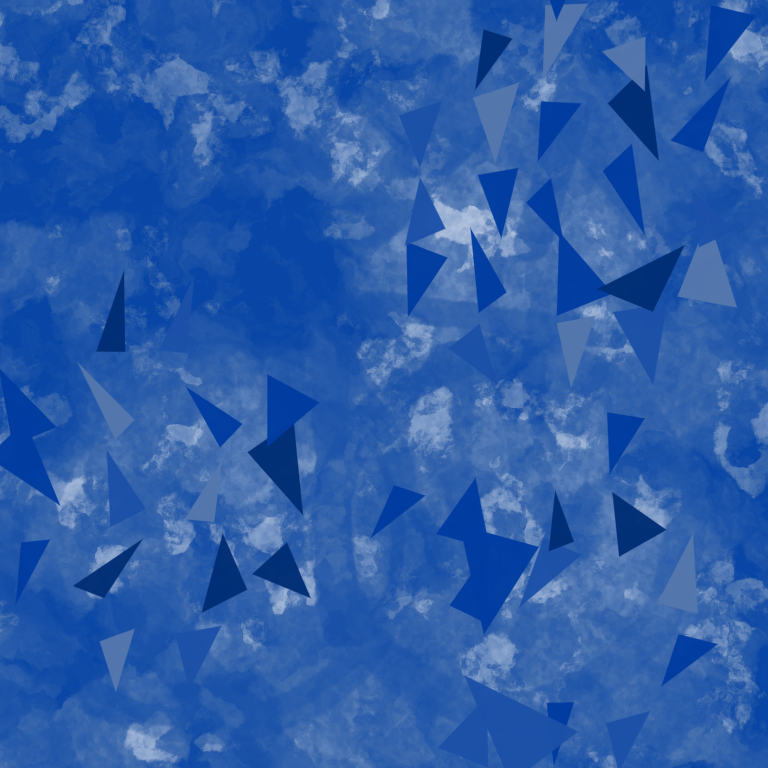
A three.js fragment shader for this background:

```glsl
varying vec2 vUv;

const float EDGE = 0.0011;

vec2 hash2(vec2 p) {
  return fract(sin(vec2(dot(p, vec2(127.1, 311.7)), dot(p, vec2(269.5, 183.3)))) * 43758.5);
}

// Cellular noise: each cell has a flat value, blended with its neighbours
float cellPatches(vec2 p, float sharpness) {
  vec2 cell = floor(p);
  float total = 0.0;
  float weights = 0.0;
  for (int y = -1; y <= 1; y++) {
    for (int x = -1; x <= 1; x++) {
      vec2 id = cell + vec2(float(x), float(y));
      vec2 away = id + hash2(id) - p;
      float weight = exp(-sharpness * dot(away, away));
      total += weight * hash2(id + 37.0).x;
      weights += weight;
    }
  }
  return total / weights;
}

float layeredPatches(vec2 p, float sharpness) {
  float sum = 0.0;
  float gain = 0.5;
  for (int i = 0; i < 6; i++) {
    sum += gain * cellPatches(p, sharpness);
    p = mat2(1.6, 1.2, -1.2, 1.6) * p + 5.3;
    gain *= 0.6;
  }
  return sum / 1.19;
}

float blob(vec2 p, vec2 centre, vec2 radius) {
  return 1.0 - smoothstep(0.55, 1.15, length((p - centre) / radius));
}

float stroke(vec2 p, vec2 a, vec2 b, float width) {
  vec2 along = b - a;
  float t = clamp(dot(p - a, along) / dot(along, along), 0.0, 1.0);
  return 1.0 - smoothstep(-0.003, 0.003, length(p - a - along * t) - width);
}

float ring(vec2 p, vec2 centre, float radius, float width) {
  return 1.0 - smoothstep(-0.003, 0.003, abs(length(p - centre) - radius) - width);
}

float edgeSide(vec2 p, vec2 a, vec2 b) {
  vec2 e = b - a;
  return dot(p - a, normalize(vec2(e.y, -e.x)));
}

float triangle(vec2 p, float width, float height, float skew) {
  vec2 apex = vec2(skew, height);
  vec2 left = vec2(-width, -height);
  vec2 right = vec2(width, -height * 0.8);
  return max(edgeSide(p, apex, left), max(edgeSide(p, left, right), edgeSide(p, right, apex)));
}

vec3 shardColour(float pick) {
  vec3 colour = vec3(0.0, 0.235, 0.63);
  colour = mix(colour, vec3(0.11, 0.315, 0.66), step(0.42, pick));
  colour = mix(colour, vec3(0.33, 0.465, 0.68), step(0.66, pick));
  return mix(colour, vec3(0.0, 0.18, 0.46), step(0.82, pick));
}

// Jittered grid of triangles kept inside a circle
vec3 scatterShards(vec3 colour, vec2 p, vec2 centre, float radius, float size, float density, float pickLimit, float seed) {
  vec2 base = floor(p / size);
  for (int y = -1; y <= 1; y++) {
    for (int x = -1; x <= 1; x++) {
      vec2 id = base + vec2(float(x), float(y));
      vec2 place = hash2(id + seed);
      vec2 shape = hash2(id + seed + 11.0);
      vec2 style = hash2(id + seed + 23.0);
      vec2 middle = (id + 0.5 + 0.4 * (place - 0.5)) * size;
      float kept = step(length((id + 0.5) * size - centre), radius) * step(fract(place.x * 17.0), density);
      float angle = (shape.x - 0.5) * 1.3 + 3.1416 * step(0.45, style.x);
      vec2 q = mat2(cos(angle), -sin(angle), sin(angle), cos(angle)) * (p - middle);
      float width = size * mix(0.16, 0.42, shape.y);
      float height = size * mix(0.35, 0.58, place.y);
      float d = triangle(q, width, height, width * (fract(style.x * 9.0) * 2.0 - 1.0));
      float cover = 1.0 - smoothstep(-EDGE, EDGE, d);
      colour = mix(colour, shardColour(style.y * pickLimit), cover * kept * 0.97);
    }
  }
  return colour;
}

void main() {
  vec2 p = vUv;
  vec2 warp = vec2(layeredPatches(p * 9.0, 9.0), layeredPatches(p * 9.0 + 19.0, 9.0)) - 0.5;
  vec2 ragged = p + 0.1 * warp;
  vec2 brushed = p + 0.02 * warp;

  // Broad light and dark areas
  float tone = 0.2;
  tone += 0.28 * blob(ragged, vec2(0.66, 0.74), vec2(0.27, 0.23));
  tone += 0.17 * blob(ragged, vec2(0.25, 0.35), vec2(0.25, 0.25));
  tone += 0.16 * blob(ragged, vec2(0.72, 0.22), vec2(0.23, 0.26));
  tone += 0.1 * blob(ragged, vec2(0.54, 0.46), vec2(0.15, 0.13));
  tone -= 0.16 * blob(ragged, vec2(0.24, 0.8), vec2(0.36, 0.3));
  tone -= 0.11 * blob(ragged, vec2(1.0, 0.24), vec2(0.14, 0.3));

  // Paint patches, pale flecks and paper grain
  tone += 0.75 * (layeredPatches(ragged * 8.0, 22.0) - 0.5);
  float fleck = layeredPatches(brushed * 14.0 + 41.0, 16.0);
  tone += 0.4 * smoothstep(0.6, 0.78, fleck);
  float grain = cellPatches(p * 150.0, 9.0) + cellPatches(p * 70.0 + 7.0, 9.0) - 1.0;
  tone += 0.09 * grain * smoothstep(0.05, 0.4, tone);

  // Translucent brush strokes
  float wash = stroke(brushed, vec2(0.48, 0.72), vec2(0.76, 1.02), 0.04);
  wash += stroke(brushed, vec2(0.77, 0.86), vec2(1.0, 0.57), 0.055);
  wash += stroke(brushed, vec2(0.74, 0.84), vec2(0.69, 0.68), 0.025);
  wash += stroke(brushed, vec2(0.46, 0.61), vec2(0.8, 0.565), 0.018);
  wash += stroke(brushed, vec2(0.425, 0.58), vec2(0.44, 0.2), 0.024);
  wash += stroke(brushed, vec2(0.18, 0.2), vec2(0.42, -0.05), 0.035);
  wash += 0.8 * ring(brushed, vec2(0.27, 0.31), 0.26, 0.022);
  wash += 0.6 * ring(brushed, vec2(0.27, 0.3), 0.225, 0.03);
  wash += 0.8 * ring(brushed, vec2(0.66, 0.31), 0.23, 0.026);
  tone = mix(tone, 0.1, 0.42 * min(wash, 1.5));

  vec3 deep = vec3(0.03, 0.27, 0.645);
  vec3 middle = vec3(0.25, 0.42, 0.68);
  vec3 pale = vec3(0.68, 0.75, 0.86);
  vec3 colour = mix(deep, middle, clamp(tone / 0.4, 0.0, 1.0));
  colour = mix(colour, pale, clamp((tone - 0.4) / 0.6, 0.0, 1.0));

  // Three clusters of shards, then a few large dark ones
  colour = scatterShards(colour, p, vec2(0.75, 0.76), 0.27, 0.098, 0.9, 1.0, 3.0);
  colour = scatterShards(colour, p, vec2(0.23, 0.37), 0.23, 0.105, 0.95, 1.0, 58.0);
  colour = scatterShards(colour, p, vec2(0.72, 0.25), 0.24, 0.095, 0.65, 1.0, 87.0);
  colour = scatterShards(colour, p, vec2(0.68, 0.19), 0.14, 0.19, 1.0, 0.62, 140.0);
  gl_FragColor = vec4(colour, 1.0);
}
```
